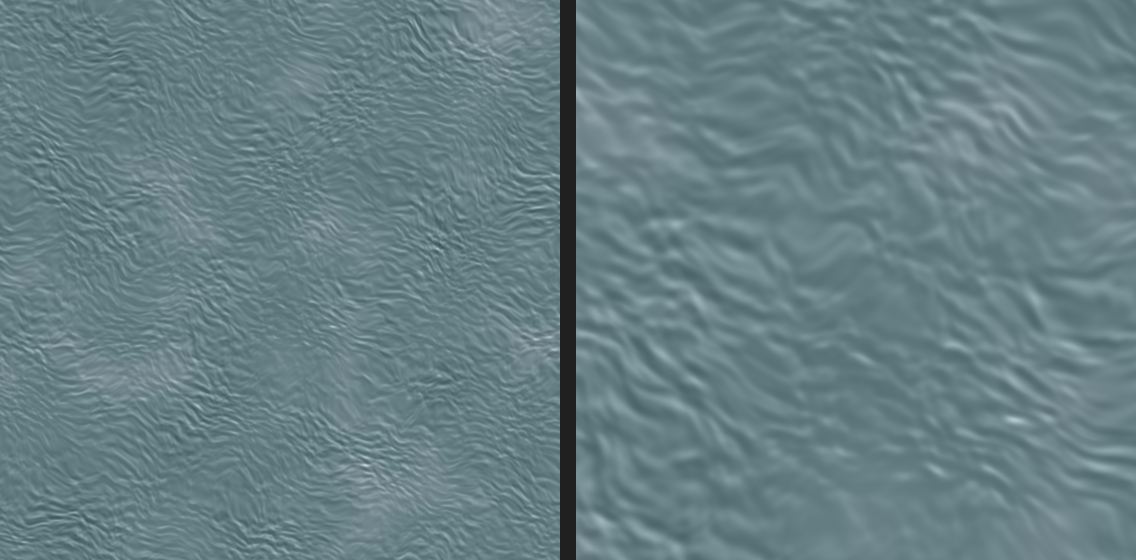
Left, the full canvas; right, a detail of the centre.
Reproduce this texture procedurally as a Shadertoy shader.

```glsl
vec2 randomGradient(vec2 cell) {
    vec3 p = fract(vec3(cell.xyx) * vec3(0.1031, 0.1030, 0.0973));
    p += dot(p, p.yzx + 33.33);
    float angle = 6.2832 * fract((p.x + p.y) * p.z);
    return vec2(cos(angle), sin(angle));
}

float gradientNoise(vec2 p) {
    vec2 i = floor(p), f = fract(p);
    vec2 u = f * f * f * (f * (f * 6.0 - 15.0) + 10.0);
    float a = dot(randomGradient(i), f);
    float b = dot(randomGradient(i + vec2(1, 0)), f - vec2(1, 0));
    float c = dot(randomGradient(i + vec2(0, 1)), f - vec2(0, 1));
    float d = dot(randomGradient(i + vec2(1, 1)), f - vec2(1, 1));
    return mix(mix(a, b, u.x), mix(c, d, u.x), u.y);
}

// Bends the grain so that the wrinkles wander
vec2 warp(vec2 p) {
    vec2 broad = vec2(gradientNoise(p * 6.0 + 11.0), gradientNoise(p * 6.0 + 47.0));
    vec2 fine = vec2(gradientNoise(p * 23.0 + 71.0), gradientNoise(p * 23.0 + 93.0));
    return p + 0.05 * broad + 0.012 * fine;
}

// Wrinkles stretched along a direction that falls to the right
float leatherHeight(vec2 p) {
    vec2 q = warp(p);
    vec2 along = vec2(0.92, -0.39);
    vec2 grain = vec2(dot(q, along), dot(q, vec2(-along.y, along.x)));
    float wrinkles = gradientNoise(grain * vec2(46.0, 84.0) + 200.0);
    float pores = gradientNoise(grain * vec2(95.0, 145.0) + 500.0);
    return wrinkles + 0.38 * pores;
}

void mainImage(out vec4 fragColor, in vec2 fragCoord) {
    vec2 uv = fragCoord / iResolution.y;

    // Relief lit from above
    vec2 lightStep = 0.0024 * vec2(0.33, 0.94);
    float relief = leatherHeight(uv - lightStep) - leatherHeight(uv + lightStep);
    float depth = 1.0 + 0.9 * gradientNoise(uv * 7.0 + 31.0);
    float shade = 0.155 * depth * relief + 0.07 * relief * relief;

    // Broad tone changes and pale worn patches
    float tone = gradientNoise(uv * 4.0 + 5.0) + 0.6 * gradientNoise(uv * 11.0 + 17.0);
    float worn = smoothstep(0.1, 0.6, tone);

    vec3 teal = vec3(0.392, 0.494, 0.514);
    vec3 color = teal + shade + 0.04 * tone;
    color += worn * vec3(0.055, 0.03, 0.036);
    fragColor = vec4(color, 1.0);
}
```
